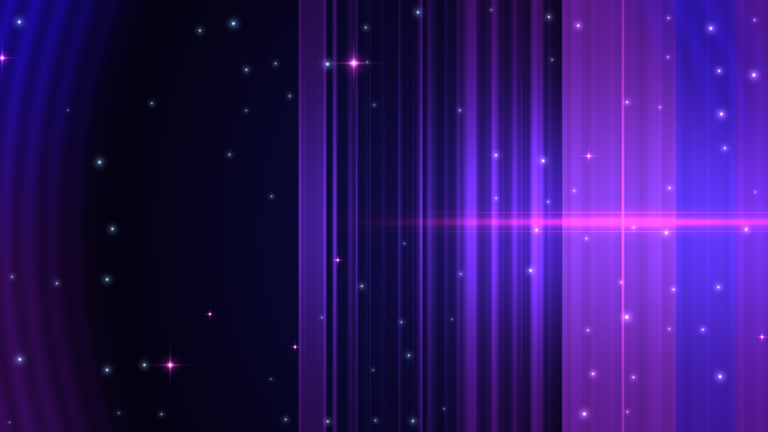
Give the GLSL for this background, as a WebGL 2 fragment shader.

```glsl
#version 300 es
precision highp float;
// Violet stage of light: vertical ribbons, a bright panelled right side,
// a horizontal flare and scattered stars. Soft bands and gradient noise
// shape the ribbons, an ellipse carries the arcs, a hashed grid the stars.
uniform vec2 u_resolution;
out vec4 outColor;

const vec2 FLARE = vec2(1.46, 0.486);
const float PANEL_LEFT = 1.301;
const float PANEL_BLUE = 1.565;
const float PANEL_RIGHT = 1.701;

float hash1(float n) {
  return fract(sin(n * 127.1) * 4375.85);
}

vec3 hash3(vec2 c) {
  vec3 q = vec3(dot(c, vec2(127.1, 311.7)), dot(c, vec2(269.5, 183.3)), dot(c, vec2(419.2, 371.9)));
  return fract(sin(q) * 4375.85);
}

// One-dimensional gradient noise, about -1 to 1
float gradientNoise(float x) {
  float i = floor(x), f = x - i;
  float a = (hash1(i) * 2.0 - 1.0) * f;
  float b = (hash1(i + 1.0) * 2.0 - 1.0) * (f - 1.0);
  return 2.0 * mix(a, b, f * f * f * (f * (f * 6.0 - 15.0) + 10.0));
}

float bell(float d, float width) {
  return exp(-d * d / (width * width));
}

float band(float x, float a, float b, float soft) {
  return smoothstep(a - soft, a + soft, x) - smoothstep(b - soft, b + soft, x);
}

// Dark hall with a navy heart, ringed by blue and purple arcs
vec3 backdrop(vec2 p) {
  vec2 q = (p - vec2(0.91, 0.47)) / vec2(0.66, 0.98);
  float r = length(q);
  float rim = smoothstep(0.96, 1.4, r);
  float rings = 0.85 + 0.15 * sin(r * 75.0);
  vec3 rimColor = mix(vec3(0.20, 0.04, 0.32), vec3(0.10, 0.03, 0.58), smoothstep(0.3, 0.95, p.y));
  vec3 heart = vec3(0.035, 0.03, 0.19) * exp(-dot(q, q) * vec3(1.8, 2.2, 1.5));
  return vec3(0.008, 0.004, 0.022) + heart + rimColor * rim * rings;
}

// Strength of the ribbons between the dark hall and the panels
float ribbons(float x, float px) {
  // x, half width, strength
  const vec3 LINES[10] = vec3[10](
    vec3(0.775, 0.005, 0.70), vec3(0.812, 0.005, 0.30), vec3(0.826, 0.003, 0.40),
    vec3(0.975, 0.003, 0.75), vec3(0.995, 0.007, 0.40), vec3(1.088, 0.016, 0.60),
    vec3(1.146, 0.009, 0.55), vec3(1.192, 0.008, 0.40), vec3(1.240, 0.010, 0.70),
    vec3(1.253, 0.004, 0.40));
  float sum = band(x, 0.692, 0.755, px) * (0.42 + 0.12 * gradientNoise(x * 90.0));
  sum += 0.35 * (bell(x - 0.694, 0.003) + bell(x - 0.752, 0.004));
  for (int i = 0; i < 10; i++) {
    sum += LINES[i].z * bell(x - LINES[i].x, max(LINES[i].y, px));
  }
  float fine = max(gradientNoise(x * 75.0), 0.0) + 0.6 * max(gradientNoise(x * 150.0 + 9.0), 0.0);
  sum += fine * 0.3 * band(x, 0.80, PANEL_LEFT, 0.03);
  return sum + 0.16 * band(x, 1.05, PANEL_LEFT, 0.05);
}

// Three wide translucent panels, brightest at flare height
vec3 panels(vec2 p, float lit) {
  vec3 magenta = mix(vec3(0.35, 0.10, 0.53), vec3(0.56, 0.26, 0.96), lit);
  vec3 blue = mix(vec3(0.22, 0.08, 0.58), vec3(0.38, 0.22, 1.0), lit);
  vec3 purple = mix(vec3(0.30, 0.08, 0.52), vec3(0.46, 0.20, 0.94), lit);
  float inBlue = smoothstep(PANEL_BLUE - 0.002, PANEL_BLUE + 0.002, p.x);
  float inPurple = smoothstep(PANEL_RIGHT - 0.002, PANEL_RIGHT + 0.002, p.x);
  vec3 color = mix(mix(magenta, blue, inBlue), purple, inPurple);
  float r = length((p - vec2(0.95, 0.45)) / vec2(0.78, 1.05));
  float arc = bell(r - 0.98, 0.13) * smoothstep(0.5, 0.95, p.y);
  color = mix(color, vec3(0.17, 0.08, 0.80) * (0.9 + 0.1 * sin(r * 75.0)), arc * 0.6);
  return color * (1.0 + 0.16 * gradientNoise(p.x * 26.0) + 0.06 * gradientNoise(p.x * 90.0));
}

// One glowing star in some cells of a grid
vec3 stars(vec2 p, float cell, float px) {
  vec2 id = floor(p / cell);
  vec3 h = hash3(id);
  float d = length(p - (id + 0.22 + 0.56 * h.xy) * cell);
  float size = mix(0.5, 1.2, fract(h.z * 17.0));
  float glow = bell(d, max(0.0028 * size, px * 0.8)) + 0.35 * bell(d, 0.010 * size);
  vec3 tint = mix(vec3(0.60, 0.80, 0.90), vec3(0.95, 0.72, 1.0), smoothstep(1.1, 1.4, p.x));
  return tint * glow * size * 0.8 * step(h.z, mix(0.42, 0.62, step(1.2, p.x)));
}

// Four-pointed pink glint of a given reach
vec3 glint(vec2 d, float reach, float px) {
  float thin = max(reach * 0.05, px * 0.7);
  float rays = bell(d.y, thin) * exp(-abs(d.x) / reach * 2.2) + bell(d.x, thin) * exp(-abs(d.y) / reach * 2.2);
  float core = bell(length(d), max(reach * 0.15, px));
  return vec3(0.90, 0.20, 0.70) * (rays * 0.75 + 0.35 * bell(length(d), reach * 0.4)) + core * 0.6;
}

void main() {
  float px = 1.0 / u_resolution.y;
  vec2 p = gl_FragCoord.xy * px;
  vec2 d = p - FLARE;
  float lit = bell(d.y, 0.30);

  vec3 color = backdrop(p);
  vec3 ribbonColor = mix(vec3(0.36, 0.08, 0.46), vec3(0.50, 0.20, 0.88), lit);
  float panelMask = smoothstep(PANEL_LEFT - px, PANEL_LEFT + px, p.x);
  color += ribbonColor * ribbons(p.x, px) * (1.0 - panelMask) * (0.75 + 0.25 * lit);
  color += vec3(0.26, 0.13, 0.68) * bell(d.x, 0.34) * bell(d.y, 0.24) * (1.0 - panelMask);
  color = mix(color, panels(p, lit), panelMask);

  // Bright pink seam and the horizontal flare with its side lines
  color += vec3(0.50, 0.12, 0.35) * bell(p.x - 1.442, max(0.003, px)) * (0.5 + 0.5 * lit);
  float along = exp(-abs(d.x) * 2.4) * smoothstep(0.7, 1.2, p.x);
  float sides = bell(abs(d.y) - 0.022, max(0.0015, px * 0.7));
  color += vec3(0.70, 0.08, 0.30) * along * (bell(d.y, 0.009) + 0.35 * bell(d.y, 0.028) + 0.4 * sides);

  color += stars(p, 0.1, px);
  // x, y, reach
  const vec3 GLINTS[8] = vec3[8](
    vec3(0.819, 0.854, 0.050), vec3(0.394, 0.155, 0.038), vec3(0.005, 0.866, 0.032), vec3(0.782, 0.398, 0.014),
    vec3(1.363, 0.639, 0.018), vec3(1.764, 0.220, 0.014), vec3(0.683, 0.197, 0.012), vec3(0.486, 0.273, 0.012));
  for (int i = 0; i < 8; i++) color += glint(p - GLINTS[i].xy, GLINTS[i].z, px);

  outColor = vec4(clamp(color, 0.0, 1.0), 1.0);
}
```
